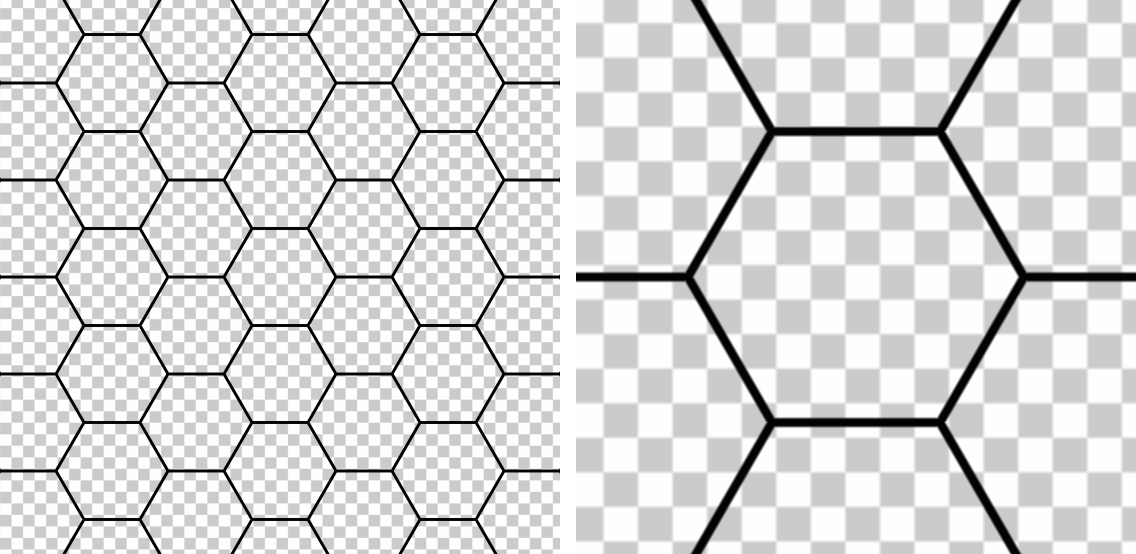
Left, the full canvas; right, a detail of the centre.
Reproduce this pattern procedurally as a Shadertoy shader.

```glsl
// Black honeycomb outline of flat-topped regular hexagons over a fine grey and
// white checkerboard. Hexagons come from two interleaved rectangular lattices,
// the checks from a product of softened square waves. Unit: canvas width.

#define HEX_SIDE 0.1
#define LINE_WIDTH 0.0053
#define CHECK_SIZE 0.02057
#define CHECK_SHIFT vec2(0.0, 0.30)
#define EDGE_BLUR 0.0022
#define WHITE vec3(0.995)
#define GREY vec3(0.797)
#define INK vec3(0.012)

const float SQRT3 = 1.7320508;

// Distance from p to the nearest edge of the hexagon that contains it
float hexEdgeDistance(vec2 p) {
    vec2 period = HEX_SIDE * vec2(3.0, SQRT3);
    vec2 a = mod(p + 0.5 * period, period) - 0.5 * period;
    vec2 b = mod(p, period) - 0.5 * period;
    vec2 q = abs(dot(a, a) < dot(b, b) ? a : b);
    float reach = max(q.y, dot(q, vec2(0.5 * SQRT3, 0.5)));
    return 0.5 * SQRT3 * HEX_SIDE - reach;
}

// 1 on white checks, 0 on grey ones; blur is the edge width in checks
float checker(vec2 cell, float blur) {
    vec2 edge = 2.0 * abs(fract(0.5 * cell + 0.25) - 0.5) - 0.5;
    vec2 wave = clamp(2.0 * edge / blur, -1.0, 1.0);
    return 0.5 + 0.5 * wave.x * wave.y;
}

void mainImage(out vec4 fragColor, in vec2 fragCoord) {
    float pixel = 1.0 / iResolution.x;
    vec2 centred = (fragCoord - 0.5 * iResolution.xy) * pixel;
    vec2 fromTopLeft = vec2(fragCoord.x, iResolution.y - fragCoord.y) * pixel;

    // Checkerboard, counted from the top left
    float blur = max(EDGE_BLUR, pixel) / CHECK_SIZE;
    float white = checker(fromTopLeft / CHECK_SIZE + CHECK_SHIFT, blur);
    vec3 color = mix(GREY, WHITE, white);

    // Honeycomb lines, with one hexagon centred on the canvas
    float soft = 0.5 * max(EDGE_BLUR, pixel);
    float offset = hexEdgeDistance(centred) - 0.5 * LINE_WIDTH;
    float line = 1.0 - smoothstep(-soft, soft, offset);
    color = mix(color, INK, line);

    fragColor = vec4(color, 1.0);
}
```
